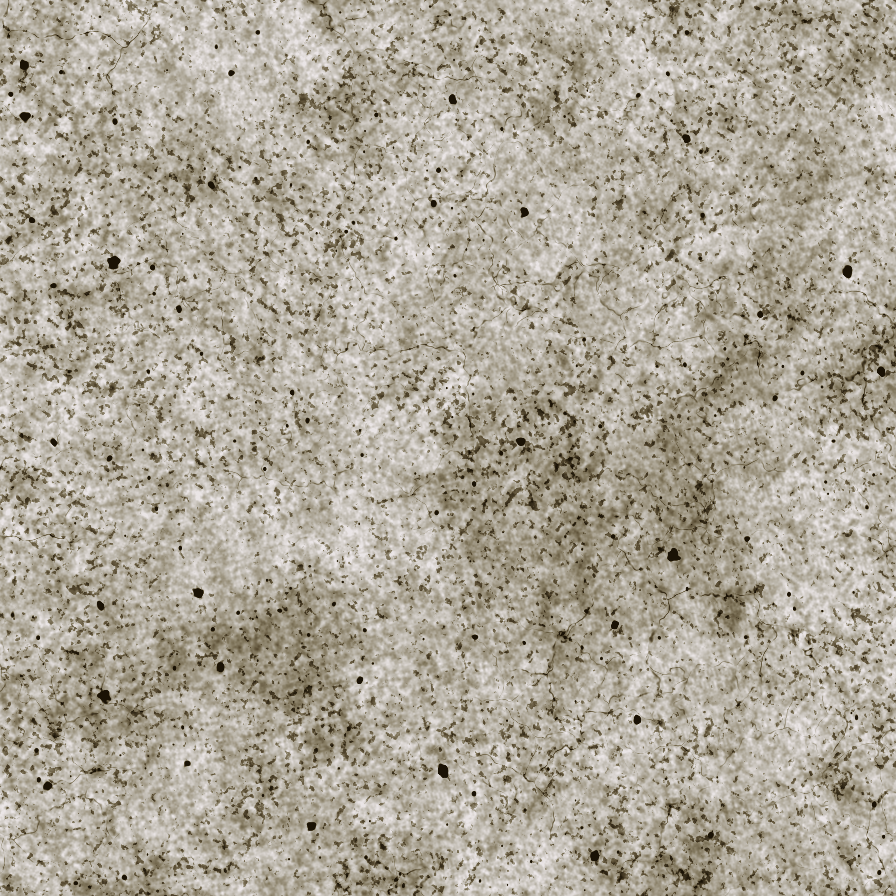
A Shadertoy shader for this texture:

```glsl
// Weathered concrete: faint stains, fine grit, hairline cracks and dark pits.

float hash(vec2 p) {
    return fract(sin(dot(p, vec2(127.1, 311.7))) * 43758.5453);
}

vec2 hash2(vec2 p) {
    return vec2(hash(p), hash(p + 57.3));
}

float noise(vec2 p) {
    vec2 cell = floor(p);
    vec2 f = fract(p);
    f = f * f * (3.0 - 2.0 * f);
    return mix(mix(hash(cell), hash(cell + vec2(1, 0)), f.x),
               mix(hash(cell + vec2(0, 1)), hash(cell + vec2(1, 1)), f.x), f.y);
}

// Fractal noise, normalised to 0..1
float fbm(vec2 p, int octaves) {
    float sum = 0.0, weight = 0.5, total = 0.0;
    for (int i = 0; i < octaves; i++) {
        p = mat2(1.6, 1.2, -1.2, 1.6) * p + 19.7;
        sum += weight * noise(p);
        total += weight;
        weight *= 0.5;
    }
    return sum / total;
}

// Distance to the nearest border between Voronoi cells, in canvas units
float crackDistance(vec2 uv, float scale, float seed) {
    vec2 p = uv * scale;
    vec2 cell = floor(p);
    vec2 nearest = vec2(0.0);
    float best = 1e3;
    for (int y = -1; y <= 1; y++)
    for (int x = -1; x <= 1; x++) {
        vec2 c = cell + vec2(x, y);
        vec2 r = c + hash2(c + seed) - p;
        if (dot(r, r) < best) {
            best = dot(r, r);
            nearest = r;
        }
    }
    float edge = 1e3;
    for (int y = -2; y <= 2; y++)
    for (int x = -2; x <= 2; x++) {
        vec2 c = cell + vec2(x, y);
        vec2 r = c + hash2(c + seed) - p;
        vec2 d = r - nearest;
        if (dot(d, d) > 1e-5) edge = min(edge, dot(0.5 * (r + nearest), normalize(d)));
    }
    return edge / scale;
}

// Thin line of given half width, hidden where the patch noise is low
float crackLine(vec2 uv, float dist, float halfWidth, float seed, float pixel) {
    float patchy = smoothstep(0.44, 0.62, fbm(uv * 4.0 + seed, 3));
    float broken = mix(0.2, 1.0, smoothstep(0.25, 0.65, noise(uv * 150.0 + seed)));
    return patchy * broken * (1.0 - smoothstep(halfWidth - 0.5 * pixel, halfWidth + pixel, dist));
}

// Scattered oval holes, at most one per grid cell
float pits(vec2 uv, float scale, float chance, float minR, float maxR, float pixel) {
    vec2 cell = floor(uv * scale);
    vec2 rnd = hash2(cell + scale);
    vec2 center = (cell + 0.15 + 0.7 * hash2(cell + 3.7)) / scale;
    float radius = mix(minR, maxR, rnd.y * rnd.y * rnd.y);
    vec2 d = (uv - center) * vec2(mix(0.9, 1.4, hash(cell + 8.1)), 1.0);
    float ragged = radius * (0.6 + 0.8 * noise(uv * 210.0));
    return step(rnd.x, chance) * (1.0 - smoothstep(ragged - 0.7 * pixel, ragged + 0.7 * pixel, length(d)));
}

// Tone (0..1) to colour, from black-brown through olive grey to pale grey
vec3 concreteColor(float tone) {
    vec3 color = mix(vec3(0.10, 0.07, 0.02), vec3(0.35, 0.30, 0.20), clamp((tone - 0.10) / 0.25, 0.0, 1.0));
    color = mix(color, vec3(0.52, 0.48, 0.38), clamp((tone - 0.35) / 0.17, 0.0, 1.0));
    color = mix(color, vec3(0.65, 0.62, 0.55), clamp((tone - 0.52) / 0.13, 0.0, 1.0));
    color = mix(color, vec3(0.75, 0.73, 0.69), clamp((tone - 0.65) / 0.10, 0.0, 1.0));
    return mix(color, vec3(0.87, 0.85, 0.84), clamp((tone - 0.75) / 0.12, 0.0, 1.4));
}

void mainImage(out vec4 fragColor, in vec2 fragCoord) {
    vec2 uv = fragCoord / iResolution.y;
    float pixel = 1.0 / iResolution.y;

    // Faint clouds and stains, then mottling and sharp grain
    float clouds = fbm(uv * 2.5 + 2.3, 5);
    float stain = smoothstep(0.50, 0.74, fbm(uv * 3.0 + 31.0, 5));
    float mottle = fbm(uv * 18.0 + 7.0, 4);
    float grain = fbm(uv * 110.0 + 5.0, 2);
    float tone = 0.775 + 0.16 * (clouds - 0.5) - 0.11 * stain
               + 0.24 * (mottle - 0.5) + 0.36 * (grain - 0.5);

    // Jagged cracks at two sizes
    vec2 warp = vec2(fbm(uv * 12.0 + 11.0, 4), fbm(uv * 12.0 + 47.0, 4)) - 0.5;
    vec2 bent = uv + 0.065 * warp;
    float wideDist = crackDistance(bent, 7.0, 1.0);
    float fineDist = crackDistance(bent, 13.0, 23.0);
    float cracks = max(crackLine(uv, wideDist, 0.0006, 3.0, pixel),
                       0.7 * crackLine(uv, fineDist, 0.0004, 71.0, pixel));

    // Soft blemishes and fine dark grit, gathered in clusters and beside cracks
    float cluster = 0.26 * (fbm(uv * 7.0 + 90.0, 4) - 0.5) + 0.03 * stain
                  + 0.03 * (1.0 - smoothstep(0.0, 0.007, wideDist));
    float blemish = smoothstep(0.56, 0.76, fbm(uv * 35.0 + 61.0, 3) + cluster);
    float grit = smoothstep(0.63, 0.78, fbm(uv * 95.0 + 13.0, 3) + cluster);
    tone -= 0.12 * blemish + 0.36 * grit + 0.36 * cracks;

    // Pits, a few large and many tiny
    float holes = max(pits(uv, 11.0, 0.45, 0.0025, 0.0090, pixel),
                      pits(uv, 33.0, 0.20, 0.0011, 0.0030, pixel));
    tone = mix(tone, 0.08, holes);

    fragColor = vec4(concreteColor(tone), 1.0);
}
```
